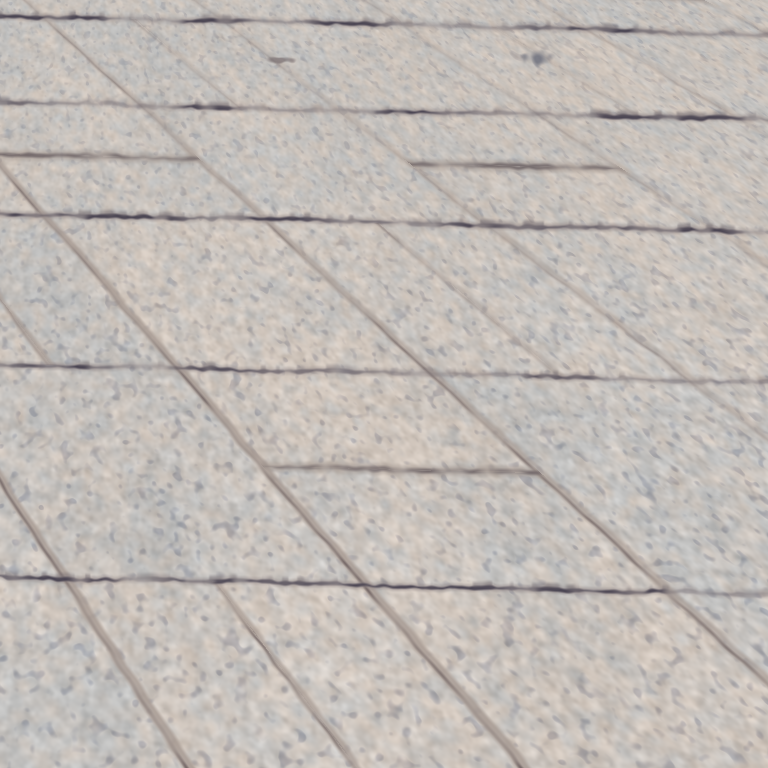
This texture is drawn by a WebGL 2 fragment shader. Its source:

```glsl
#version 300 es
precision highp float;
// Granite paving seen at a slant: a perspective grid of slabs with worn joints.
// Cells alternate so that some split lengthwise and others crosswise; each slab
// gets its own tint, and layered value noise gives the speckled stone.
uniform vec2 u_resolution;
out vec4 outColor;

float hash(vec2 p) {
  vec3 q = fract(p.xyx * 0.1031);
  q += dot(q, q.yzx + 33.33);
  return fract((q.x + q.y) * q.z);
}

float noise(vec2 p) {
  vec2 i = floor(p), f = fract(p);
  f = f * f * (3.0 - 2.0 * f);
  return mix(mix(hash(i), hash(i + vec2(1, 0)), f.x),
             mix(hash(i + vec2(0, 1)), hash(i + vec2(1, 1)), f.x), f.y);
}

// Two turned layers hide the noise lattice.
float mottle(vec2 p) {
  vec2 turned = mat2(0.8, 0.6, -0.6, 0.8) * p;
  return 0.5 + 0.7 * (noise(p) + noise(turned * 1.13 + 31.0) - 1.0);
}

float band(float dist, float halfWidth, float soft) {
  return 1.0 - smoothstep(halfWidth - soft, halfWidth + soft, abs(dist));
}

// Speckled stone; q is scaled so that grains shrink evenly with distance.
vec3 granite(vec2 q, float tint, float contrast) {
  float grain = mottle(q * 150.0);
  float fine = mottle(q * 260.0 + 90.0);
  float fleck = smoothstep(0.62, 1.0, mottle(q * 170.0 + 170.0));
  float warmth = 0.55 + 0.35 * (tint - 0.5) + 0.95 * (mottle(q * 105.0 + 40.0) - 0.5)
               + 0.5 * (noise(q * 14.0 + 260.0) - 0.5);
  vec3 stone = mix(vec3(0.745, 0.745, 0.742), vec3(0.82, 0.778, 0.74), clamp(warmth, 0.0, 1.0));
  float light = (grain - 0.5) * 0.095 + (fine - 0.5) * 0.06 + (noise(q * 9.0) - 0.5) * 0.03;
  return stone + contrast * (light - fleck * vec3(0.12, 0.11, 0.08));
}

// Joint running into the distance: sandy filling with a broken dark edge.
vec3 lengthJoint(vec3 color, float dist, float halfWidth, float along, float strength, float soft) {
  float wear = smoothstep(0.25, 0.85, noise(vec2(along * 24.0, 5.0)));
  wear *= 0.5 + 0.5 * noise(vec2(along * 90.0, 15.0));
  float shadow = band(dist + halfWidth * 0.4, halfWidth * 0.3, soft);
  color = mix(color, vec3(0.655, 0.605, 0.575), band(dist, halfWidth, soft * 1.6) * strength * 0.8);
  return mix(color, vec3(0.42, 0.37, 0.37), shadow * strength * (0.15 + 0.75 * wear));
}

void main() {
  vec2 p = gl_FragCoord.xy / u_resolution;
  p.y = 1.0 - p.y;
  float soft = max(0.002, 1.0 / u_resolution.y);

  // Perspective: columns meet at a vanishing point, rows shrink toward a horizon.
  vec2 ray = p - vec2(-1.068, -1.016);
  float slope = ray.x / ray.y;
  float depth = p.y - 0.024 * p.x + 0.859;
  vec2 grid = vec2((slope - 0.652) / 0.217, (1.0 / depth - 0.6213) / 0.129);
  vec2 cell = floor(grid), local = fract(grid);
  vec2 toJoint = fract(grid + 0.5) - 0.5;
  vec2 unit = vec2(0.217 * ray.y / sqrt(1.0 + slope * slope), 0.129 * depth * depth);

  // Odd rows split even columns lengthwise; even rows split odd columns crosswise.
  vec2 parity = mod(cell, 2.0);
  float splitLength = parity.y * (1.0 - parity.x);
  float splitCross = parity.x * (1.0 - parity.y);
  vec2 halfId = step(0.5, local) * vec2(splitLength, splitCross);

  float tint = hash(cell * 2.0 + halfId + 57.0);
  vec2 q = vec2(p.x / depth, log(depth)) + 3.0;
  vec3 color = granite(q, tint, mix(0.6, 1.0, smoothstep(0.85, 1.6, depth)));

  // Lengthwise joints fade toward the far right.
  float fade = mix(0.4, 1.0, smoothstep(3.6, 0.8, grid.x));
  fade *= mix(0.6, 1.0, smoothstep(0.0, 0.3, p.y));
  float wobble = (noise(vec2(p.y * 45.0, floor(grid.x + 0.5))) - 0.5) * 0.003;
  float jointWidth = 0.0034 * ray.y;
  color = lengthJoint(color, toJoint.x * unit.x + wobble, jointWidth,
                      p.y + 3.7 * floor(grid.x + 0.5), fade, soft);
  color = lengthJoint(color, (local.x - 0.5) * unit.x + wobble, jointWidth * 0.8,
                      p.y + 3.0, fade * 0.85 * splitLength, soft);

  // Crosswise joints: ragged dark gaps that open and close along their length.
  float rowId = floor(grid.y + 0.5);
  float chips = noise(vec2(p.x * 105.0, rowId * 11.0));
  float ragged = (noise(vec2(p.x * 80.0, rowId * 7.0)) - 0.5) * 0.003
               + (noise(vec2(p.x * 9.0, rowId * 3.0 + 20.0)) - 0.5) * 0.003;
  float gap = toJoint.y * unit.y + ragged;
  float open = smoothstep(0.25, 0.75, noise(vec2(p.x * 11.0 + 4.0, rowId * 5.0 + 31.0)));
  float broken = smoothstep(0.1, 0.65, noise(vec2(p.x * 48.0, rowId * 13.0 + 9.0)));
  float dark = (0.22 + 0.68 * open) * (0.4 + 0.6 * broken);
  color = mix(color, vec3(0.58, 0.54, 0.54), band(gap, 0.0042, 0.0035) * (0.35 + 0.3 * open));
  color = mix(color, vec3(0.25, 0.23, 0.29), band(gap, 0.001 + 0.0022 * chips, soft) * dark);
  // Chipped teeth along the far edge of each gap.
  float teeth = smoothstep(0.5, 0.9, chips) * band(gap - 0.0045, 0.0035, 0.003);
  color = mix(color, vec3(0.45, 0.42, 0.44), teeth * 0.5 * (0.4 + 0.6 * open));

  float seam = (local.y - 0.5) * unit.y + ragged;
  float seamWear = 0.15 + 0.75 * noise(vec2(p.x * 52.0, cell.y + 70.0));
  color = mix(color, vec3(0.62, 0.575, 0.55), splitCross * 0.5 * band(seam, 0.006, 0.004));
  color = mix(color, vec3(0.42, 0.38, 0.39), splitCross * seamWear * band(seam, 0.0022, 0.0025));

  // A stain and a short scratch on the far slabs.
  float edge = 0.9 * (noise(p * 110.0) - 0.5);
  float stain = length((p - vec2(0.7, 0.075)) / vec2(0.018, 0.01)) + edge;
  float scratch = length((p - vec2(0.366, 0.078)) / vec2(0.018, 0.004)) + edge;
  color = mix(color, vec3(0.43, 0.44, 0.49), 0.85 * (1.0 - smoothstep(0.3, 1.2, stain)));
  color = mix(color, vec3(0.46, 0.42, 0.43), 0.7 * (1.0 - smoothstep(0.4, 1.3, scratch)));

  outColor = vec4(color, 1.0);
}
```
